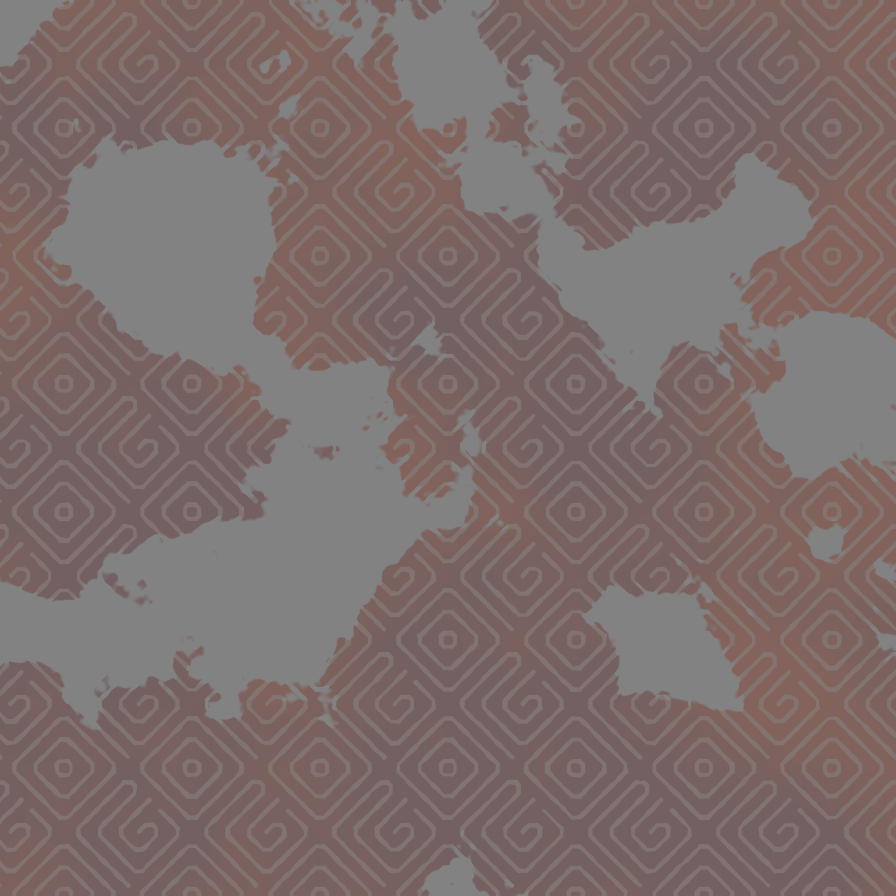
Reproduce this pattern procedurally as a WebGL 1 fragment shader.

```glsl
precision highp float;
// Worn wall covering: a 7 by 7 repeat of diamond tiles, set as a checkerboard
// of nested rings and angular spirals. Thin chamfered lines come from distance
// functions; fractal noise clouds the paint, frays lines and bares grey patches.

uniform vec2 u_resolution;

const float REPEATS = 7.0;
const float STEPS = 6.0;          // line spacings across one tile
const float HALF_WIDTH = 0.14;    // in line spacings
const float CHAMFER = 0.35;       // in line spacings
const float FRAY = 0.10;
const float LINE_OPACITY = 0.85;
const float WEAR_SCALE = 5.0;
const float WEAR_LEVEL = 0.597;
const float WEAR_ON_LINES = 0.012;
const float CLOUD_SCALE = 5.0;
const vec3 WARM_PAINT = vec3(0.515, 0.390, 0.355);
const vec3 COOL_PAINT = vec3(0.452, 0.375, 0.380);
const vec3 LINE_COLOR = vec3(0.515, 0.465, 0.450);
const vec3 BARE_COLOR = vec3(0.510, 0.510, 0.510);

float hash(vec2 p) {
  return fract(sin(dot(p, vec2(127.1, 311.7))) * 43758.5453);
}

float noise(vec2 p) {
  vec2 i = floor(p);
  vec2 f = fract(p);
  f = f * f * (3.0 - 2.0 * f);
  return mix(mix(hash(i), hash(i + vec2(1.0, 0.0)), f.x),
             mix(hash(i + vec2(0.0, 1.0)), hash(i + vec2(1.0, 1.0)), f.x), f.y);
}

float fbm(vec2 p) {
  float sum = 0.0;
  float amplitude = 0.5;
  for (int i = 0; i < 6; i++) {
    sum += amplitude * noise(p);
    p = mat2(1.6, 1.2, -1.2, 1.6) * p + 17.3;
    amplitude *= 0.5;
  }
  return sum / 0.984;
}

float segment(vec2 p, vec2 a, vec2 b) {
  vec2 ab = b - a;
  return length(p - a - ab * clamp(dot(p - a, ab) / dot(ab, ab), 0.0, 1.0));
}

// Draws up to a corner, cuts it toward the next point and moves the pen there.
void turn(vec2 p, inout vec2 pen, vec2 corner, vec2 next, inout float d) {
  vec2 cutStart = corner + CHAMFER * normalize(pen - corner);
  vec2 cutEnd = corner + CHAMFER * normalize(next - corner);
  d = min(d, min(segment(p, pen, cutStart), segment(p, cutStart, cutEnd)));
  pen = cutEnd;
}

// Three nested squares with cut corners, at radii 0.5, 1.5 and 2.5.
float ringsDistance(vec2 p) {
  vec2 a = abs(p);
  float d = 10.0;
  for (int i = 0; i < 3; i++) {
    float r = float(i) + 0.5;
    float cut = (a.x + a.y - 2.0 * r + CHAMFER) * 0.7071;
    d = min(d, abs(max(max(a.x, a.y) - r, cut)));
  }
  return d;
}

float spiralDistance(vec2 p) {
  float d = 10.0;
  // Outer band folding back into a hook
  vec2 pen = vec2(2.5, -2.5);
  turn(p, pen, vec2(-2.5, -2.5), vec2(-2.5, 2.5), d);
  turn(p, pen, vec2(-2.5, 2.5), vec2(-1.5, 2.5), d);
  turn(p, pen, vec2(-1.5, 2.5), vec2(-1.5, -1.5), d);
  turn(p, pen, vec2(-1.5, -1.5), vec2(2.5, -1.5), d);
  turn(p, pen, vec2(2.5, -1.5), vec2(2.5, 2.5), d);
  turn(p, pen, vec2(2.5, 2.5), vec2(0.5, 2.5), d);
  d = min(d, segment(p, pen, vec2(0.5, 2.5)));
  // Inner arm curling to the core
  pen = vec2(-0.5, 2.5);
  turn(p, pen, vec2(-0.5, -0.5), vec2(1.5, -0.5), d);
  turn(p, pen, vec2(1.5, -0.5), vec2(1.5, 1.5), d);
  turn(p, pen, vec2(1.5, 1.5), vec2(0.5, 1.5), d);
  turn(p, pen, vec2(0.5, 1.5), vec2(0.5, 0.5), d);
  return min(d, segment(p, pen, vec2(0.5, 0.5)));
}

void main() {
  vec2 uv = gl_FragCoord.xy / u_resolution.y;
  float pixel = 1.0 / u_resolution.y;

  // Diagonal tile grid: even tiles hold spirals, odd tiles hold rings
  vec2 grid = uv * REPEATS - vec2(0.0, 0.5);
  vec2 diagonal = vec2(grid.x - grid.y, grid.x + grid.y);
  vec2 tile = floor(diagonal + 0.5);
  vec2 local = (diagonal - tile) * STEPS;
  float odd = mod(tile.x + tile.y, 2.0);
  float d = odd > 0.5 ? ringsDistance(local) : spiralDistance(local);

  // Frayed lines
  float soft = pixel * REPEATS * STEPS * 1.4142;
  float width = HALF_WIDTH + FRAY * (noise(uv * 130.0) - 0.5);
  float line = 1.0 - smoothstep(width - 0.6 * soft, width + 0.6 * soft, d);

  // Clouded paint
  float cloud = smoothstep(0.28, 0.72, fbm(uv * CLOUD_SCALE + 41.7));
  vec3 color = mix(COOL_PAINT, WARM_PAINT, cloud);
  color = mix(color, LINE_COLOR, line * LINE_OPACITY);

  // Bare patches, reaching a little further along the lines
  float wear = fbm(uv * WEAR_SCALE + vec2(3.1, 8.4)) + WEAR_ON_LINES * line;
  float bare = smoothstep(-0.006, 0.006, wear - WEAR_LEVEL);
  gl_FragColor = vec4(mix(color, BARE_COLOR, bare), 1.0);
}
```
